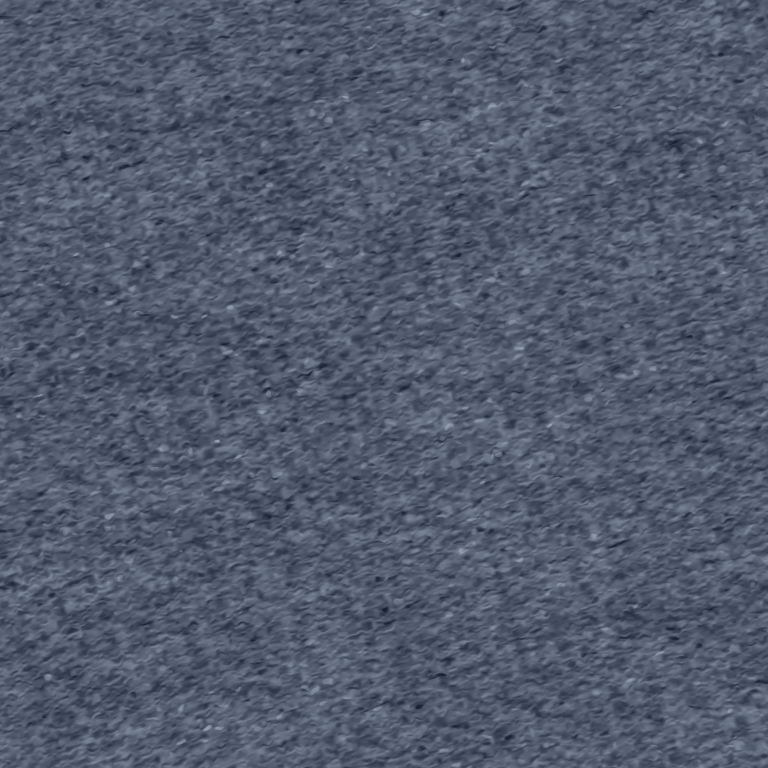
A three.js fragment shader for this texture:

```glsl
// Draws fine-grained blue-grey slate with tilted grains, pale flakes and dark pits.
varying vec2 vUv;

const vec3 STONE = vec3(0.318, 0.358, 0.428);
const vec3 TONE_TINT = vec3(0.98, 1.0, 1.01);
const float GRAIN_ANGLE = 0.27;
const float BEND = 0.035;
const vec2 COARSE_GRAIN = vec2(75.0, 185.0);
const vec2 FINE_GRAIN = vec2(150.0, 310.0);
const vec2 CLOUDS = vec2(9.0, 20.0);
const float COARSE_CONTRAST = 0.17;
const float FINE_CONTRAST = 0.18;
const float CLOUD_CONTRAST = 0.06;
const float CHIP_LIGHT = 0.17;
const float FLAKE_LIGHT = 0.07;
const float PIT_DARK = 0.12;
const float CRACK_DARK = 0.13;

float hash(vec2 p) {
  return fract(sin(dot(p, vec2(127.1, 311.7))) * 43758.5453);
}

float noise(vec2 p) {
  vec2 cell = floor(p);
  vec2 f = fract(p);
  f = f * f * (3.0 - 2.0 * f);
  float low = mix(hash(cell), hash(cell + vec2(1.0, 0.0)), f.x);
  float high = mix(hash(cell + vec2(0.0, 1.0)), hash(cell + vec2(1.0, 1.0)), f.x);
  return mix(low, high, f.y);
}

mat2 rotation(float a) {
  return mat2(cos(a), -sin(a), sin(a), cos(a));
}

// Scattered soft ellipses; share is the chance that a cell holds one
float scatter(vec2 p, float cells, float share, vec2 radius, float seed) {
  vec2 q = p * cells;
  vec2 home = floor(q);
  float cover = 0.0;
  for (int y = -1; y <= 1; y++) {
    for (int x = -1; x <= 1; x++) {
      vec2 cell = home + vec2(float(x), float(y));
      vec2 key = cell + seed;
      float present = step(hash(key + 3.7), share);
      vec2 center = cell + vec2(hash(key + 11.3), hash(key + 23.9));
      vec2 size = radius * mix(vec2(0.5), vec2(1.1), vec2(hash(key + 37.1), hash(key + 41.7)));
      vec2 d = rotation((hash(key + 53.3) - 0.5) * 0.6) * (q - center) / cells;
      float shape = 1.0 - smoothstep(0.5, 1.2, length(d / size));
      cover = max(cover, present * shape * mix(0.35, 1.0, hash(key + 67.9)));
    }
  }
  return cover;
}

void main() {
  // Grain space: tilted, slightly bent, with ragged edges
  vec2 p = rotation(-GRAIN_ANGLE) * vec2(vUv.x, -vUv.y);
  p = rotation(GRAIN_ANGLE) * vUv * vec2(1.0, 1.0);
  p.y += BEND * (noise(vUv * 2.5 + 5.0) - 0.5);
  vec2 ragged = p + 0.004 * (vec2(noise(p * 130.0), noise(p * 130.0 + 71.0)) - 0.5);

  // Layered grain
  float tone = COARSE_CONTRAST * (noise(ragged * COARSE_GRAIN + 17.0) - 0.5);
  tone += FINE_CONTRAST * (noise(ragged * FINE_GRAIN + 43.0) - 0.5);
  tone += CLOUD_CONTRAST * (noise(p * CLOUDS + 9.0) - 0.5);

  // Large dull flakes, then small bright chips
  float patches = smoothstep(0.2, 0.8, noise(p * 7.0 + 31.0));
  tone += FLAKE_LIGHT * scatter(ragged, 16.0, 0.22, vec2(0.021, 0.008), 101.0);
  tone += CHIP_LIGHT * mix(0.5, 1.0, patches) * scatter(ragged, 62.0, 0.22, vec2(0.0075, 0.0036), 211.0);
  tone += CHIP_LIGHT * scatter(ragged, 24.0, 0.09, vec2(0.011, 0.0055), 307.0);

  // Dark pits and short thin cracks
  tone -= PIT_DARK * scatter(ragged, 58.0, 0.3, vec2(0.009, 0.0033), 401.0);
  tone -= CRACK_DARK * scatter(ragged, 20.0, 0.12, vec2(0.024, 0.0028), 503.0);

  gl_FragColor = vec4(STONE + max(tone, -0.22) * TONE_TINT, 1.0);
}
```
